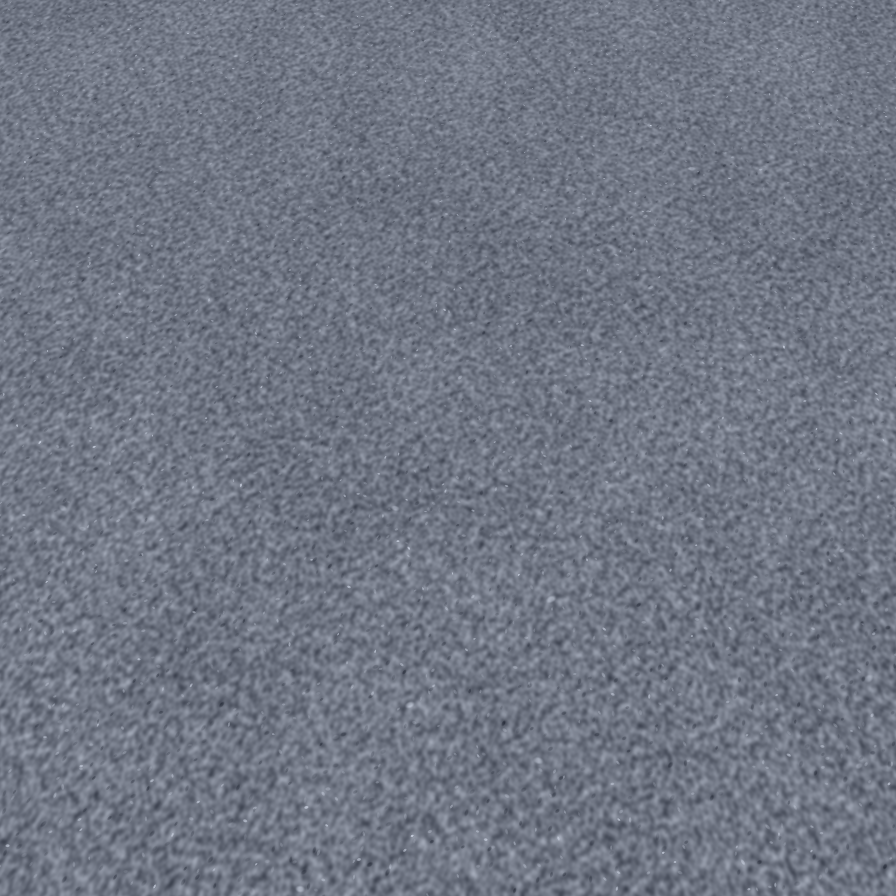
Give the GLSL for this texture, as a three.js fragment shader.

```glsl
varying vec2 vUv;

float hash(vec2 p) {
  vec3 q = fract(vec3(p.xyx) * 0.1031);
  q += dot(q, q.yzx + 33.33);
  return fract((q.x + q.y) * q.z);
}

vec2 gradientAt(vec2 cell) {
  float angle = 6.2832 * hash(cell);
  return vec2(cos(angle), sin(angle));
}

// Gradient noise centred on zero
float noise(vec2 p) {
  vec2 i = floor(p), f = fract(p);
  vec2 s = f * f * (3.0 - 2.0 * f);
  vec2 e = vec2(1.0, 0.0);
  float low = mix(dot(gradientAt(i), f), dot(gradientAt(i + e), f - e), s.x);
  float high = mix(dot(gradientAt(i + e.yx), f - e.yx), dot(gradientAt(i + 1.0), f - 1.0), s.x);
  return mix(low, high, s.y);
}

mat2 turn(float a) {
  return mat2(cos(a), -sin(a), sin(a), cos(a));
}

// Scattered oval flecks, a share of the cells holding one each
float flecks(vec2 p, float share, float radius, float tilt, float spread) {
  vec2 cell = floor(p);
  vec2 centre = 0.35 + 0.3 * vec2(hash(cell + 11.3), hash(cell + 47.9));
  vec2 d = turn(tilt + spread * (hash(cell + 83.1) - 0.5)) * (fract(p) - centre);
  float size = radius * (0.6 + 0.4 * hash(cell + 29.7));
  float shape = 1.0 - smoothstep(0.35, 1.0, length(d * vec2(1.0, 1.7)) / size);
  return shape * step(hash(cell + 5.7), share) * (0.4 + 0.6 * hash(cell + 61.1));
}

void main() {
  // Ground plane receding gently toward the top
  vec2 ground = 2.1 / (2.6 - vUv.y) * vec2(vUv.x - 0.5, 2.1);
  vec2 grainDir = turn(0.6) * ground * vec2(1.0, 1.0);
  grainDir.y *= 1.3;

  // Broad mottling, clumps and grit
  float broad = 0.035 * noise(ground * 4.0 + 3.0) + 0.035 * noise(ground * 13.0);
  float grit = 0.075 * noise(grainDir * 60.0 + 17.0);
  grit += 0.17 * noise(grainDir * 112.0 + 5.0);
  grit += 0.14 * noise(turn(1.1) * ground * 195.0);

  // Dark pits and pale mineral chips
  grit -= 0.11 * flecks(turn(0.3) * ground * 85.0, 0.22, 0.34, 0.5, 1.2);
  grit += 0.13 * flecks(turn(0.8) * ground * 105.0, 0.13, 0.34, -0.6, 3.0);
  grit += 0.24 * flecks(turn(0.2) * ground * 120.0 + 9.0, 0.025, 0.34, 0.0, 3.0);
  grit += 0.16 * flecks(ground * 42.0, 0.025, 0.28, 0.0, 1.5);

  float tone = broad + grit * mix(1.1, 0.78, vUv.y);
  vec3 asphalt = vec3(0.438, 0.462, 0.516);
  vec3 color = asphalt + tone * vec3(1.0, 1.01, 1.02);
  gl_FragColor = vec4(color, 1.0);
}
```
